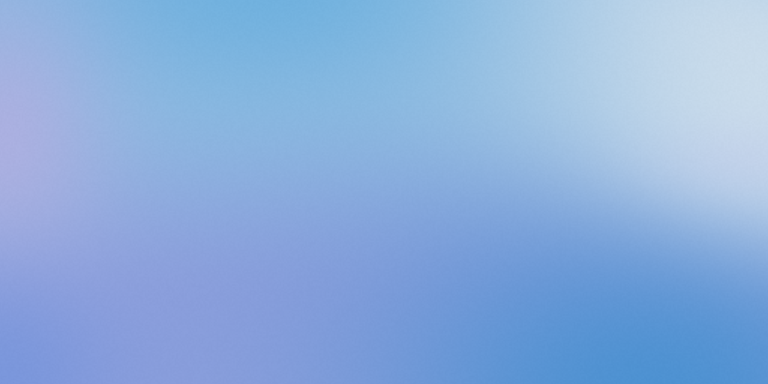
Give the GLSL for this background, as a Shadertoy shader.

```glsl
const vec3 PERIWINKLE = vec3(0.55, 0.62, 0.86);
const vec3 HAZE       = vec3(0.56, 0.73, 0.88);
const vec3 SKY        = vec3(0.43, 0.69, 0.87);
const vec3 LILAC      = vec3(0.67, 0.69, 0.88);
const vec3 CORNFLOWER = vec3(0.48, 0.59, 0.86);
const vec3 DEEP_BLUE  = vec3(0.30, 0.57, 0.82);
const vec3 PALE       = vec3(0.79, 0.86, 0.92);
const vec3 LAVENDER   = vec3(0.76, 0.80, 0.92);

const vec2 PALE_CENTER = vec2(1.0, 0.78);
const vec2 PALE_RADIUS = vec2(0.33, 0.42);
const float PALE_TILT = 0.45;
const float LAVENDER_STRENGTH = 0.4;
const float GRAIN_ROWS = 256.0;
const float GRAIN_STRENGTH = 0.012;

float glow(vec2 uv, vec2 center, vec2 radius) {
    vec2 d = (uv - center) / radius;
    return exp(-dot(d, d));
}

// Pale light with a tilted, flatter vertical profile
float paleLight(vec2 uv) {
    vec2 d = uv - PALE_CENTER;
    d.y += PALE_TILT * d.x;
    d = abs(d) / PALE_RADIUS;
    return exp(-d.x * d.x - d.y * d.y * d.y);
}

float hash(vec2 p) {
    vec3 q = fract(vec3(p.xyx) * 0.1031);
    q += dot(q, q.yzx + 33.33);
    return fract((q.x + q.y) * q.z);
}

float noise(vec2 p) {
    vec2 cell = floor(p);
    vec2 f = fract(p);
    f = f * f * (3.0 - 2.0 * f);
    return mix(mix(hash(cell), hash(cell + vec2(1, 0)), f.x),
               mix(hash(cell + vec2(0, 1)), hash(cell + vec2(1, 1)), f.x), f.y);
}

void mainImage(out vec4 fragColor, in vec2 fragCoord) {
    vec2 uv = fragCoord / iResolution.xy;

    // Vertical base gradient
    vec3 color = mix(PERIWINKLE, HAZE, smoothstep(0.2, 0.8, uv.y));

    // Cool glows along the top, left and bottom
    color = mix(color, SKY, glow(uv, vec2(0.38, 1.05), vec2(0.35, 0.28)));
    color = mix(color, LILAC, glow(uv, vec2(0.0, 0.62), vec2(0.14, 0.40)));
    color = mix(color, CORNFLOWER, glow(uv, vec2(0.0), vec2(0.15, 0.30)));
    color = mix(color, DEEP_BLUE, glow(uv, vec2(0.85, -0.05), vec2(0.36, 0.50)));

    // Bright right side with a lavender lower rim
    color = mix(color, PALE, paleLight(uv));
    float rim = glow(uv, vec2(0.97, 0.58), vec2(0.12, 0.10));
    color = mix(color, LAVENDER, LAVENDER_STRENGTH * rim);

    // Fine grain
    vec2 grainPosition = fragCoord / iResolution.y * GRAIN_ROWS;
    color += (noise(grainPosition) - 0.5) * GRAIN_STRENGTH;

    fragColor = vec4(color, 1.0);
}
```
